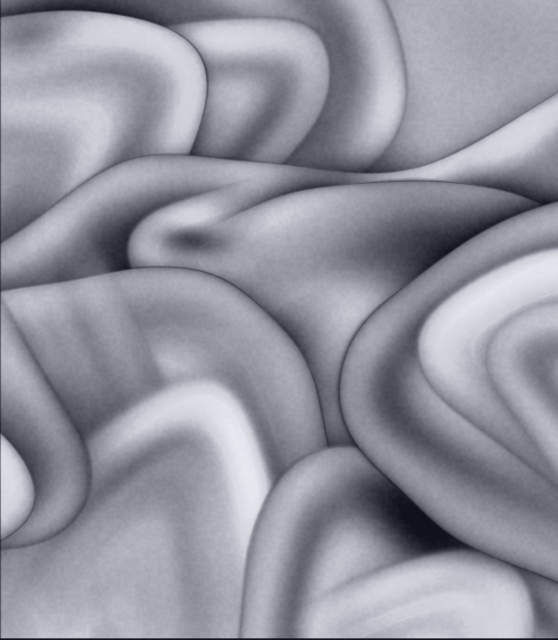
Reproduce this texture procedurally as a Shadertoy shader.

```glsl
// Draped silver satin: overlapping sheets of cloth, painted back to front.
// Each sheet has a curved rolled edge that casts a shadow, and inside it
// gradient noise stretched along that edge forms the soft folds.

const float WAVE = 7.4;        // frequency of the sway along an edge
const float CRISP = 0.0025;    // softness of a tight crease
const float SOFT = 0.022;      // softness of a gentle fold
const float ENDLESS = 9.0;     // reach of a sheet that never fades out

vec2 gradientAt(vec2 cell) {
    vec3 h = fract(cell.xyx * vec3(0.1031, 0.1030, 0.0973));
    h += dot(h, h.yzx + 33.33);
    float angle = 6.2832 * fract((h.x + h.y) * h.z);
    return vec2(cos(angle), sin(angle));
}

float gradientNoise(vec2 p) {
    vec2 i = floor(p), f = fract(p);
    vec2 s = f * f * f * (f * (f * 6.0 - 15.0) + 10.0);
    vec2 e = vec2(1.0, 0.0);
    float low = mix(dot(gradientAt(i), f),
                    dot(gradientAt(i + e.xy), f - e.xy), s.x);
    float high = mix(dot(gradientAt(i + e.yx), f - e.yx),
                     dot(gradientAt(i + e.xx), f - e.xx), s.x);
    return mix(low, high, s.y);
}

float bump(float x, float center, float width) {
    float d = (x - center) / width;
    return exp(-d * d);
}

// Brightness of satin folds that run along the first axis
float foldTone(vec2 q) {
    q += 0.6 * gradientNoise(q * 0.6 + 11.0);
    float broad = gradientNoise(q);
    float narrow = gradientNoise(q * vec2(1.3, 2.0) + 5.0);
    float pleat = exp(-14.0 * abs(narrow)) * smoothstep(-0.1, 0.3, broad);
    return 0.735 + 0.36 * broad + 0.15 * narrow + 0.06 * pleat;
}

// Paints one sheet over the tone; returns the signed depth inside its edge
float drape(inout float tone, vec2 p, vec2 tip, float heading, float bend,
            float sway, float reach, float softness, float shade) {
    vec2 inward = vec2(cos(heading), sin(heading));
    vec2 rel = p - tip;
    float u = dot(rel, vec2(-inward.y, inward.x));
    float slope = 2.0 * bend * u + sway * WAVE * cos(WAVE * u);
    float v = dot(rel, inward) - bend * u * u - sway * sin(WAVE * u);
    v /= sqrt(1.0 + slope * slope);

    vec2 seed = tip * 37.0;
    float vary = gradientNoise(vec2(u * 5.0, 0.5) + seed);
    float inside = max(v, 0.0), outside = max(-v, 0.0);
    float presence = 1.0 - smoothstep(0.4 * reach, reach, length(rel));
    float crease = smoothstep(SOFT, CRISP, softness);

    // Shadow on the cloth below, wider where the edge lifts
    float gap = smoothstep(-0.3, 0.35, vary);
    float shadow = exp(-outside / (0.010 + 0.045 * gap)) * (0.35 + 0.65 * gap);
    shadow = max(shadow, 0.8 * crease * exp(-outside / 0.005));
    tone *= 1.0 - shade * shadow * presence;

    // Rolled rim: dark turn, bright crest, then a shallow valley
    float cloth = foldTone(vec2(u * 2.4, v * 6.5) + seed);
    cloth += (0.10 + 0.15 * vary) * bump(v, 0.036, 0.024 + 0.02 * vary);
    cloth -= (0.13 - 0.30 * vary) * bump(v, 0.105 + 0.05 * vary, 0.036);
    cloth -= 0.30 * crease * exp(-inside / 0.008);

    float cover = smoothstep(-softness, softness, v) * presence;
    tone = mix(tone, cloth, cover);
    return v;
}

// Soft elongated hollow
float hollow(vec2 p, vec2 center, float angle, vec2 size) {
    vec2 d = p - center;
    vec2 axis = vec2(cos(angle), sin(angle));
    vec2 q = vec2(dot(d, axis), dot(d, vec2(-axis.y, axis.x))) / size;
    return exp(-dot(q, q));
}

vec3 satinColor(float tone) {
    tone -= 0.6 * max(tone - 0.8, 0.0);
    tone = clamp(tone, 0.06, 0.9);
    float blue = mix(0.055, 0.035, smoothstep(0.68, 0.85, tone));
    return tone + vec3(0.0, 0.01, blue);
}

void mainImage(out vec4 fragColor, in vec2 fragCoord) {
    vec2 canvas = fragCoord / iResolution.y;
    canvas.x *= 0.871 * iResolution.y / iResolution.x;
    vec2 p = canvas + 0.03 * vec2(gradientNoise(canvas * 4.0),
                                  gradientNoise(canvas * 4.0 + 17.0));

    // Flat cloth at the back
    float tone = 0.67 + 0.18 * gradientNoise(p * 5.0 + 3.0);

    // Upper folds
    drape(tone, p, vec2(0.64, 0.88), 3.10, 3.0, 0.0, ENDLESS, 0.006, 0.3);
    drape(tone, p, vec2(0.51, 0.945), -2.55, 9.0, 0.0, 0.6, 0.006, 0.55);
    drape(tone, p, vec2(0.30, 0.91), -2.60, 5.0, 0.0, ENDLESS, CRISP, 0.9);
    tone *= 1.0 - 0.5 * hollow(p, vec2(0.05, 0.95), 0.1, vec2(0.08, 0.035));

    // Long band and the middle sheet with its pocket
    drape(tone, p, vec2(0.43, 0.745), -1.32, 0.0, 0.06, ENDLESS, CRISP, 0.6);
    drape(tone, p, vec2(0.60, 0.715), -1.53, 0.8, 0.0, ENDLESS, CRISP, 0.9);
    drape(tone, p, vec2(0.20, 0.62), -0.2, 9.0, 0.0, 0.26, 0.005, 0.5);
    tone *= 1.0 - 0.65 * hollow(p, vec2(0.30, 0.625), -0.1, vec2(0.06, 0.026));

    // Large front sheet and its gentle inner folds
    drape(tone, p, vec2(0.40, 0.53), -2.21, 2.1, 0.0, ENDLESS, CRISP, 0.85);
    drape(tone, p, vec2(0.25, 0.29), 2.45, 8.0, 0.0, 0.42, 0.015, 0.4);
    drape(tone, p, vec2(0.34, 0.41), -1.95, 6.0, 0.0, 0.55, 0.015, 0.5);
    drape(tone, p, vec2(0.13, 0.20), 2.60, 6.0, 0.0, 0.5, 0.006, 0.45);
    drape(tone, p, vec2(0.06, 0.22), 3.00, 9.0, 0.0, 0.3, CRISP, 0.7);

    // Lower sheet, with a deep hollow near its tip
    drape(tone, p, vec2(0.50, 0.30), -1.20, 4.0, 0.0, ENDLESS, 0.005, 0.35);
    tone *= 1.0 - 0.88 * hollow(p, vec2(0.65, 0.20), -0.60, vec2(0.15, 0.06));
    drape(tone, p, vec2(0.80, 0.13), -2.30, 7.0, 0.0, 0.4, 0.008, 0.3);

    // Swirl on the right
    drape(tone, p, vec2(0.53, 0.41), -0.05, 3.8, 0.0, ENDLESS, CRISP, 0.85);
    drape(tone, p, vec2(0.65, 0.48), -0.2, 7.0, 0.0, ENDLESS, 0.007, 0.4);
    drape(tone, p, vec2(0.77, 0.47), -0.5, 9.0, 0.0, 0.4, 0.012, 0.4);

    // Faint weave, then a dark hem along the left and the bottom
    tone += 0.03 * gradientNoise(canvas * 170.0) + 0.025 * gradientNoise(canvas * 70.0);
    tone *= mix(0.55, 1.0, smoothstep(0.0005, 0.003, canvas.x));
    tone *= smoothstep(0.001, 0.004, canvas.y);

    fragColor = vec4(satinColor(tone), 1.0);
}
```
